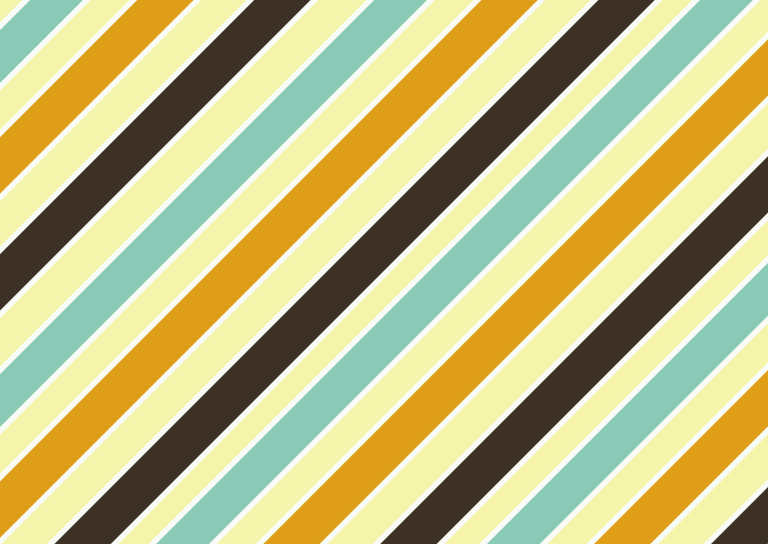
Write a Shadertoy shader that draws this pattern.

```glsl
// Diagonal retro stripes in teal, ochre and brown, edged in white on cream.

// Soft coverage of a band given its start and width along the diagonal.
float band(float u, float start, float width, float soft) {
    float d = abs(u - start - 0.5 * width) - 0.5 * width;
    return 1.0 - smoothstep(-soft, soft, d);
}

// Paints one coloured stripe with a white border on both sides.
vec3 paintStripe(vec3 base, vec3 ink, float u, float start, float width, float soft) {
    const float border = 0.0144;
    vec3 white = vec3(0.975, 0.985, 0.965);
    base = mix(base, white, band(u, start - border, width + 2.0 * border, soft));
    return mix(base, ink, band(u, start, width, soft));
}

void mainImage(out vec4 fragColor, in vec2 fragCoord) {
    // Diagonal coordinate: zero at the top left, in canvas heights.
    float u = (fragCoord.x + iResolution.y - fragCoord.y) / iResolution.y;
    float soft = 1.0 / iResolution.y;

    vec3 color = vec3(0.96, 0.955, 0.67);

    // Each group holds three stripes; the gaps between groups vary.
    vec4 groupStarts = vec4(0.0554, 0.688, 1.287, 1.895);
    for (int i = 0; i < 4; i++) {
        float start = groupStarts[i];
        color = paintStripe(color, vec3(0.54, 0.79, 0.71), u, start, 0.097, soft);
        color = paintStripe(color, vec3(0.87, 0.62, 0.09), u, start + 0.197, 0.1035, soft);
        color = paintStripe(color, vec3(0.24, 0.19, 0.14), u, start + 0.412, 0.1035, soft);
    }

    fragColor = vec4(color, 1.0);
}
```
